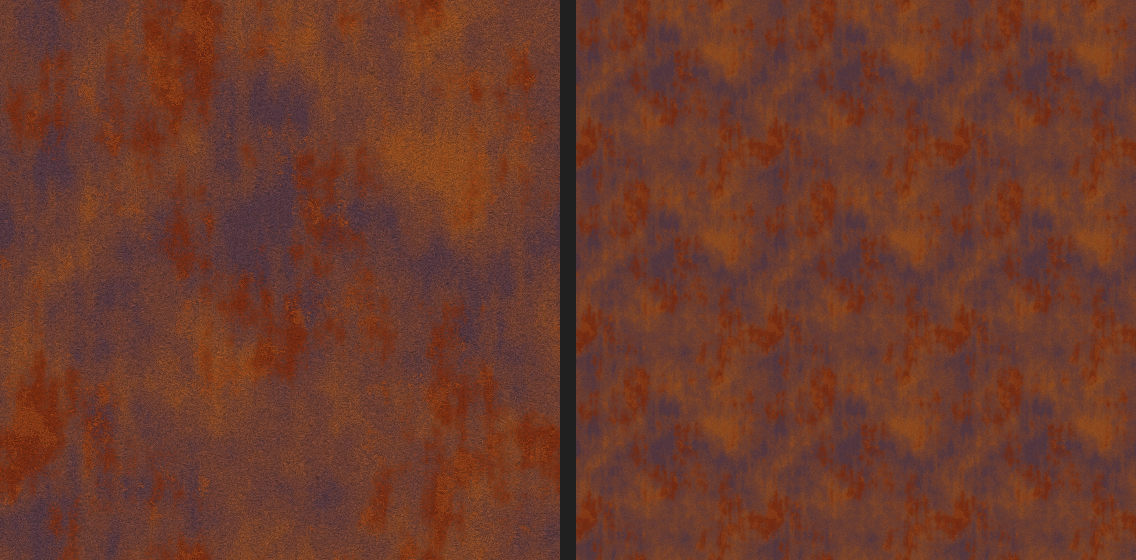
Left: one tile. Right: repeated 3 by 3.
A Shadertoy shader for this texture:

```glsl
// Weathered rusty metal: slate, brown and ochre stains, ragged red rust
// and orange flecks, drawn out vertically and covered in fine grain.
// Every layer is wrapping gradient noise, so the square tiles seamlessly.

const float TAU = 6.28319;

const vec3 SLATE  = vec3(0.320, 0.210, 0.245);
const vec3 BROWN  = vec3(0.420, 0.238, 0.190);
const vec3 OCHRE  = vec3(0.555, 0.290, 0.120);
const vec3 RUST   = vec3(0.450, 0.150, 0.050);
const vec3 ORANGE = vec3(0.555, 0.255, 0.095);

// Integer hash of a lattice cell, from 0 to 1
float hash(ivec2 cell, int seed) {
    uint h = uint(cell.x) * 0x27d4eb2du
           ^ uint(cell.y) * 0x165667b1u
           ^ uint(seed) * 0x9e3779b9u;
    h = (h ^ (h >> 15)) * 0x2c1b3c6du;
    h = (h ^ (h >> 13)) * 0x297a2d39u;
    h ^= h >> 16;
    return float(h & 0xffffu) / 65536.0;
}

// Slope of one wrapped lattice corner, applied to the offset from it
float corner(ivec2 cell, vec2 offset, ivec2 period, int seed) {
    ivec2 wrapped = (cell % period + period) % period;
    float angle = TAU * hash(wrapped, seed);
    return dot(vec2(cos(angle), sin(angle)), offset);
}

// Gradient noise with a whole number of cells across the canvas
float gradientNoise(vec2 uv, ivec2 period, int seed) {
    vec2 p = uv * vec2(period);
    ivec2 cell = ivec2(floor(p));
    vec2 f = fract(p);
    vec2 blend = f * f * f * (f * (f * 6.0 - 15.0) + 10.0);
    float a = corner(cell, f, period, seed);
    float b = corner(cell + ivec2(1, 0), f - vec2(1, 0), period, seed);
    float c = corner(cell + ivec2(0, 1), f - vec2(0, 1), period, seed);
    float d = corner(cell + ivec2(1, 1), f - vec2(1, 1), period, seed);
    return mix(mix(a, b, blend.x), mix(c, d, blend.x), blend.y);
}

// Octaves of noise, each shifted so that the lattices do not line up
float fbm(vec2 uv, ivec2 period, int octaves, float roughness, int seed) {
    float sum = 0.0;
    float amplitude = 1.0;
    for (int i = 0; i < octaves; i++) {
        vec2 shift = vec2(0.37, 0.61) * float(i + 1);
        sum += amplitude * gradientNoise(uv + shift, period, seed + i);
        amplitude *= roughness;
        period *= 2;
    }
    return sum;
}

// Fine grain from three unrelated lattices
float grainNoise(vec2 uv, int seed) {
    return 0.5 * gradientNoise(uv, ivec2(211), seed)
         + 0.8 * gradientNoise(uv + 0.23, ivec2(373), seed + 1)
         + 0.8 * gradientNoise(uv + 0.71, ivec2(491), seed + 2);
}

// Ramp from slate through brown to ochre
vec3 stainColour(float tone) {
    vec3 cool = mix(BROWN, SLATE, smoothstep(0.0, 0.65, -tone));
    return mix(cool, OCHRE, clamp(tone / 0.65, 0.0, 1.0));
}

void mainImage(out vec4 fragColor, in vec2 fragCoord) {
    vec2 uv = fragCoord / iResolution.xy;

    // Shared detail: vertical runs, ragged mottling and warped fine grain
    float streak = fbm(uv, ivec2(22, 4), 4, 0.6, 11);
    float mottle = fbm(uv, ivec2(13, 10), 5, 0.75, 23);
    float grain = grainNoise(uv + 0.012 * vec2(mottle, streak), 37);

    // Broad stains, with runs that come and go
    float runs = 0.3 + 0.5 * smoothstep(-0.3, 0.3, gradientNoise(uv, ivec2(5, 3), 47));
    float tone = 0.85 * fbm(uv, ivec2(3, 3), 6, 0.62, 53)
               + 0.6 * runs * streak + 0.24 * mottle + 0.15 * grain;
    vec3 colour = stainColour(tone);

    // Red rust with soft, crumbling edges, mostly on the warmer stains
    float rust = 0.8 * fbm(uv, ivec2(4, 3), 6, 0.6, 71)
               + 0.3 * fbm(uv, ivec2(24, 3), 4, 0.6, 83)
               + 0.28 * mottle + 0.2 * tone + 0.16 * grain;
    colour = mix(colour, RUST, 0.85 * smoothstep(0.05, 0.55, rust));

    // Orange flecks breaking up the rust
    float fleck = 0.5 * fbm(uv, ivec2(12, 10), 5, 0.75, 97)
                + 0.35 * rust + 0.2 * tone + 0.1 * grain;
    colour = mix(colour, ORANGE, 0.6 * smoothstep(0.22, 0.48, fleck));

    // Light and dark grains
    colour *= 1.0 + 0.3 * grain;
    fragColor = vec4(clamp(colour, 0.0, 1.0), 1.0);
}
```
